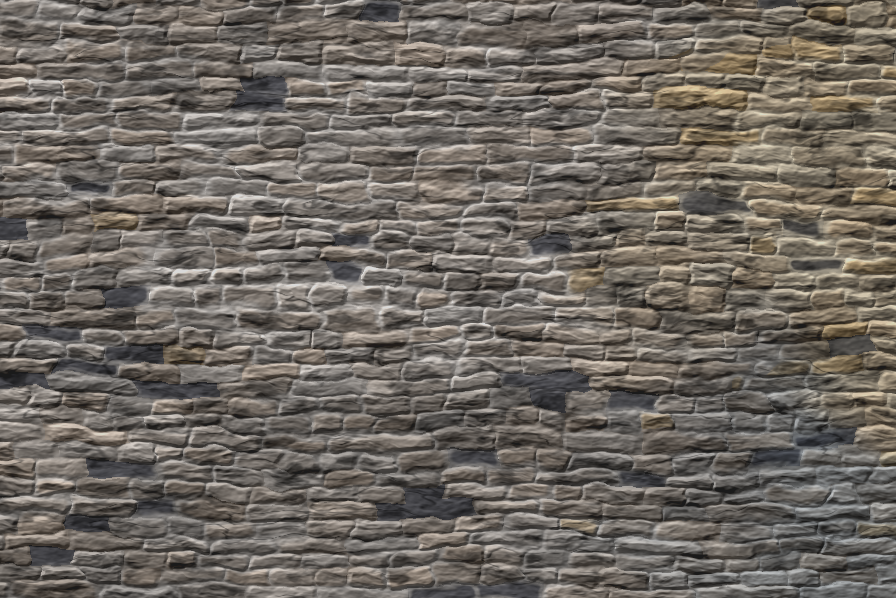
A Shadertoy shader for this texture:

```glsl
#define ROWS 34.0
#define COLUMNS 10.0
#define WARP 0.027
#define RELIEF 1.25
#define LIGHT_STEP 0.003
#define CORNER 0.008
#define STONE vec3(0.438, 0.424, 0.411)
#define MORTAR vec3(0.570, 0.557, 0.545)
#define SLATE vec3(0.275, 0.275, 0.292)
#define OCHRE vec3(0.510, 0.440, 0.335)

float hash(vec2 p) {
    return fract(sin(dot(p, vec2(127.1, 311.7))) * 43758.5);
}

float noise(vec2 p) {
    vec2 i = floor(p), f = fract(p);
    f = f * f * (3.0 - 2.0 * f);
    return mix(mix(hash(i), hash(i + vec2(1, 0)), f.x),
               mix(hash(i + vec2(0, 1)), hash(i + vec2(1, 1)), f.x), f.y);
}

float fbm(vec2 p) {
    float sum = 0.0, amp = 0.5;
    for (int i = 0; i < 4; i++) {
        sum += amp * noise(p);
        p = mat2(1.98, 0.16, -0.24, 1.98) * p + 17.3;
        amp *= 0.5;
    }
    return sum;
}

// Distance inside the stone at p (negative in the joints), with the stone's id
float stoneEdge(vec2 p, out vec2 id) {
    p += WARP * (vec2(fbm(p * vec2(18, 32)), fbm(p * vec2(17, 34) + 40.0)) - 0.5);
    float y = p.y * ROWS + 0.9 * noise(p * vec2(3.5, 9.0));
    float row = floor(y);
    float columns = COLUMNS * mix(0.7, 1.6, hash(vec2(row, 3.0)));
    float x = p.x * columns + 20.0 * hash(vec2(row, 8.0));
    x += 0.6 * noise(vec2(x * 0.9, row * 7.0));
    id = vec2(floor(x), row);

    vec2 size = 1.0 / vec2(columns, ROWS);
    vec2 halfSize = 0.5 * size - 0.0005 - 0.004 * vec2(hash(id + 2.3), hash(id + 5.1));
    vec2 q = abs(vec2(fract(x), fract(y)) - 0.5) * size - halfSize + CORNER;
    return CORNER - length(max(q, 0.0)) - min(max(q.x, q.y), 0.0);
}

// Bends the strata so that they run in broken, slanting flakes
vec2 flake(vec2 p) {
    return p + 0.03 * vec2(fbm(p * vec2(14, 22) + 7.0), fbm(p * vec2(12, 20) + 90.0));
}

// Raised stones with split, mostly level strata
float height(vec2 p) {
    vec2 id;
    float face = smoothstep(-0.004, 0.006, stoneEdge(p, id));
    float rough = hash(id) > 0.955 ? 0.35 : mix(0.7, 1.1, hash(id + 9.7));
    vec2 bent = flake(p);
    float strata = fbm(bent * vec2(21, 56));
    float ledge = 1.0 - abs(2.0 * fbm(bent * vec2(13, 42) + 60.0) - 1.0);
    float grit = noise(p * vec2(120, 160));
    float proud = mix(0.07, 0.21, noise(p * vec2(10, 17) + 25.0));
    return proud * face + mix(0.55, rough, face) * (0.75 * strata + 0.55 * ledge) + 0.08 * grit;
}

void mainImage(out vec4 fragColor, in vec2 fragCoord) {
    vec2 p = fragCoord / iResolution.y;
    vec2 uv = fragCoord / iResolution.xy;
    vec2 id;
    float edge = stoneEdge(p, id);
    float drift = fbm(p * vec2(4, 7) + 30.0) - 0.47;

    // Regions: ochre stain on the right, damp blue-grey at the lower right
    float right = smoothstep(0.62, 0.9, uv.x + 0.3 * drift);
    float low = 1.0 - smoothstep(0.26, 0.4, uv.y + 0.3 * drift);
    float stain = right * (1.0 - low);
    float damp = right * low;

    // Stone colours
    float pick = hash(id);
    vec3 stone = STONE * mix(0.88, 1.12, hash(id + 4.4));
    stone *= mix(vec3(1.0), vec3(1.05, 0.99, 0.93), hash(id + 6.2));
    if (pick > 0.955) stone = SLATE;
    if (pick < 0.01 + 0.09 * right) stone = mix(stone, OCHRE, 0.6);

    // Pale joints, smeared in places and hidden in others
    float smear = noise(p * vec2(11, 19) + 12.0);
    float joint = 1.0 - smoothstep(-0.003, 0.003, edge - 0.003 * smear);
    joint *= smoothstep(0.3, 0.65, smear);
    vec3 color = mix(stone, MORTAR * mix(1.0, 0.84, low), joint * 0.8);

    // Ragged hollows and thin cracks along the strata
    vec2 bent = flake(p);
    float hollow = smoothstep(0.52, 0.7, fbm(bent * vec2(22, 62) + 80.0));
    float seam = abs(fbm(bent * vec2(9, 40) + 33.0) - 0.47);
    float crack = (1.0 - smoothstep(0.0, 0.045, seam)) * smoothstep(0.35, 0.65, noise(p * vec2(14, 30) + 3.0));
    float tone = 1.0 + 0.35 * drift + 0.5 * (fbm(p * vec2(40, 95)) - 0.47);
    color *= tone * (1.0 - 0.4 * hollow * (1.0 - 0.6 * joint)) * (1.0 - 0.35 * crack);

    // Light from the upper left
    float slope = height(p) - height(p + LIGHT_STEP * vec2(-0.45, 1.0));
    color += RELIEF * clamp(slope, -0.18, 0.21) * mix(vec3(1.0), color * 2.2, 0.45);

    // Weathering tints
    color *= mix(vec3(1.0), vec3(1.05, 1.01, 0.89), stain * 0.8);
    color *= mix(vec3(1.0), vec3(0.94, 0.99, 1.03), damp);
    color *= mix(1.03, 0.97, low);
    fragColor = vec4(clamp(color, 0.1, 0.85), 1.0);
}
```
